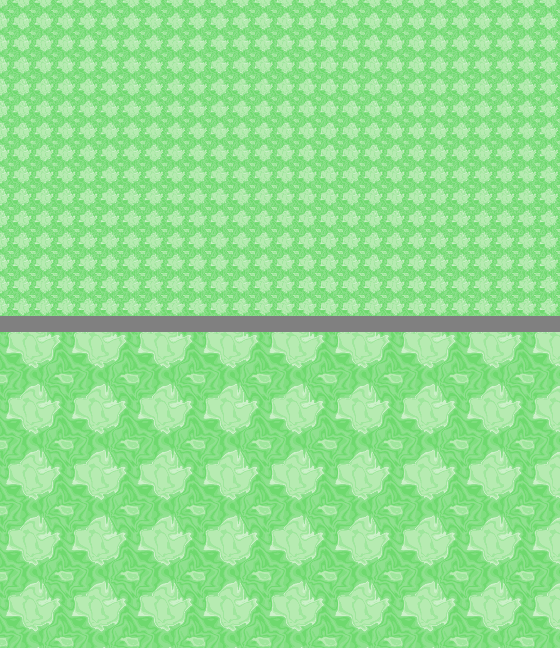
Top: the whole. Bottom: its middle third, enlarged.
Reproduce this pattern procedurally as a WebGL 1 fragment shader.

```glsl
precision highp float;
// Green damask of ragged four-armed blossoms between dark round flowers.
// A square lattice of cosines is bent by tile-periodic gradient noise,
// then cut into flat tones and fine contour lines; every tile is alike.

uniform vec2 u_resolution;

#define TILES_DOWN 14.4
#define WARP_COARSE 0.20
#define WARP_FINE 0.11
#define ARM_REACH 0.06
#define RINGS 5.5
#define BLOSSOM_LEVEL 0.60
#define HEART_LEVEL 0.05
#define EDGE_WIDTH 0.014
#define SAMPLES 2
#define SAMPLE_SPREAD 0.6

const float TAU = 6.2831853;

// Unit gradient for a lattice corner, wrapped to the tile
vec2 cornerGradient(vec2 corner, float period, float seed) {
  corner = mod(corner, period);
  float h = fract(sin(dot(corner, vec2(41.3, 289.1)) + seed * 17.7) * 4375.85);
  return vec2(cos(TAU * h), sin(TAU * h));
}

// Gradient noise that repeats after one tile
float tileNoise(vec2 p, float period, float seed) {
  p *= period;
  vec2 cell = floor(p);
  vec2 f = p - cell;
  vec2 u = f * f * f * (f * (f * 6.0 - 15.0) + 10.0);
  vec2 e = vec2(1.0, 0.0);
  float a = dot(cornerGradient(cell, period, seed), f);
  float b = dot(cornerGradient(cell + e.xy, period, seed), f - e.xy);
  float c = dot(cornerGradient(cell + e.yx, period, seed), f - e.yx);
  float d = dot(cornerGradient(cell + e.xx, period, seed), f - e.xx);
  return mix(mix(a, b, u.x), mix(c, d, u.x), u.y);
}

vec2 warp(vec2 p, float period, float seed) {
  return vec2(tileNoise(p, period, seed), tileNoise(p, period, seed + 3.0));
}

// Height: highest at blossom centres (tile corners), lowest at flower hearts
float latticeHeight(vec2 p) {
  vec2 q = p + WARP_COARSE * warp(p, 4.0, 1.0);
  q += WARP_FINE * warp(q, 9.0, 8.0);
  vec2 crest = cos(TAU * q);
  // The product term stretches the blossoms into four arms
  return 0.5 + 0.25 * (crest.x + crest.y) - ARM_REACH * crest.x * crest.y;
}

vec3 patternColor(vec2 p) {
  vec3 deep = vec3(0.43, 0.85, 0.43);
  vec3 leaf = vec3(0.50, 0.87, 0.50);
  vec3 soft = vec3(0.56, 0.88, 0.56);
  vec3 pale = vec3(0.62, 0.90, 0.61);
  vec3 mist = vec3(0.715, 0.92, 0.695);
  vec3 white = vec3(0.80, 0.945, 0.79);

  float height = latticeHeight(p);
  float ripple = 0.08 * tileNoise(p, 6.0, 14.0);
  float wave = 0.5 + 0.5 * sin(TAU * RINGS * (height + ripple));

  // Dark flower with contour lines
  vec3 flower = mix(deep, leaf, smoothstep(0.13, 0.19, wave));
  flower = mix(flower, soft, smoothstep(0.67, 0.73, wave));

  // Pale blossom with contour lines and a bright rim
  vec3 blossom = mix(pale, mist, smoothstep(0.20, 0.26, wave));
  float rim = abs(height - BLOSSOM_LEVEL - EDGE_WIDTH);
  vec3 rimmed = mix(white, blossom, smoothstep(0.8, 1.0, rim / EDGE_WIDTH));

  // Small pale heart inside each flower
  float heart = 1.0 - smoothstep(-0.005, 0.005, height - HEART_LEVEL);
  float bloom = smoothstep(-0.005, 0.005, height - BLOSSOM_LEVEL);
  vec3 color = mix(flower, blossom, heart);
  return mix(color, rimmed, bloom);
}

void main() {
  // Average a tight grid of samples to keep fine lines crisp
  vec3 sum = vec3(0.0);
  for (int j = 0; j < SAMPLES; j++) {
    for (int i = 0; i < SAMPLES; i++) {
      vec2 offset = (vec2(float(i), float(j)) + 0.5) / float(SAMPLES) - 0.5;
      vec2 point = gl_FragCoord.xy + offset * SAMPLE_SPREAD;
      // Tiles are counted from the upper left corner
      vec2 p = vec2(point.x, u_resolution.y - point.y);
      sum += patternColor(p / u_resolution.y * TILES_DOWN);
    }
  }
  gl_FragColor = vec4(sum / float(SAMPLES * SAMPLES), 1.0);
}
```
